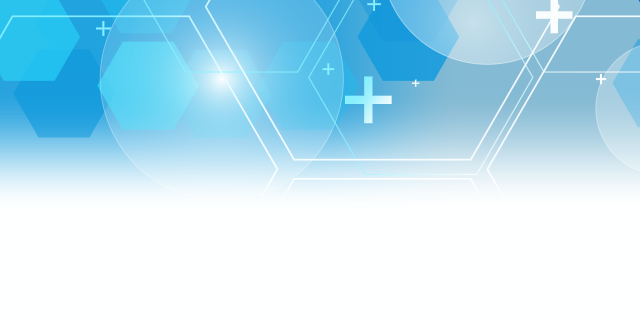
This background is drawn by a Shadertoy shader. Its source:

```glsl
// Blue hexagon banner that fades to white in its lower third.
// Layers: gradient, translucent hexagons, glowing discs, outlined hexagons
// on two lattices, plus signs. Unit: canvas height, origin at lower left.

const vec3 WHITE = vec3(0.995, 1.0, 1.0);
const vec3 BLUE  = vec3(0.16, 0.64, 0.87);
const vec3 SLATE = vec3(0.52, 0.73, 0.83);
const vec3 DEEP  = vec3(0.05, 0.55, 0.84);
const vec3 CYAN  = vec3(0.16, 0.83, 0.97);
const vec3 AQUA  = vec3(0.55, 0.95, 1.0);

const float TILE_RADIUS = 0.159;
const float WIDE_RADIUS = 0.552;
const vec2  WIDE_CENTER = vec2(1.195, 0.979);
const vec2  WIDE_STEP   = vec2(0.880, -0.508);
const float WIDE_LINE   = 0.0027;
const float SLIM_RADIUS = 0.350;
const vec2  SLIM_CENTER = vec2(1.315, 0.758);
const vec2  SLIM_STEP   = vec2(0.560, 0.320);
const float SLIM_LINE   = 0.0019;
const float GLOW_SIZE   = 0.13;

// Filled hexagons: center, shade (0 deep, 1 cyan), opacity
const int TILES = 11;
const vec4 tiles[TILES] = vec4[](
    vec4(0.270, 0.930, 0.30, 0.45), vec4(0.200, 0.708, 0.20, 0.85),
    vec4(0.091, 0.885, 1.00, 0.65), vec4(0.456, 1.034, 0.75, 0.50),
    vec4(0.463, 0.732, 1.15, 0.60), vec4(0.690, 0.706, 0.90, 0.35),
    vec4(0.964, 0.732, 0.70, 0.45), vec4(1.276, 0.885, 0.20, 0.85),
    vec4(1.276, 1.008, 0.10, 0.45), vec4(2.073, 0.740, 0.20, 0.50),
    vec4(2.120, 1.060, -0.60, 0.90));

// Plus signs: center, arm length, half thickness
const int PLUSES = 7;
const vec4 pluses[PLUSES] = vec4[](
    vec4(1.151, 0.688, 0.073, 0.0130), vec4(1.732, 0.953, 0.057, 0.0117),
    vec4(0.323, 0.911, 0.023, 0.0033), vec4(1.026, 0.784, 0.018, 0.0030),
    vec4(1.169, 0.987, 0.021, 0.0030), vec4(1.299, 0.740, 0.011, 0.0022),
    vec4(1.878, 0.753, 0.016, 0.0033));

// Flat-topped hexagon distance
float hexagon(vec2 p, float radius) {
    p = abs(p);
    return max(p.y, dot(p, vec2(0.866, 0.5))) - 0.866 * radius;
}

float box(vec2 p, vec2 halfSize) {
    p = abs(p) - halfSize;
    return max(p.x, p.y);
}

// Antialiased coverage of a distance
float fill(float d) {
    return clamp(0.5 - d * iResolution.y, 0.0, 1.0);
}

float stroke(float d, float halfWidth) {
    return fill(abs(d) - halfWidth);
}

// Translucent disc with a pale rim
vec3 disc(vec3 color, float d, float body, float rim) {
    color = mix(color, WHITE, fill(d) * body);
    return mix(color, WHITE, stroke(d, 0.0014) * rim);
}

void mainImage(out vec4 fragColor, in vec2 fragCoord) {
    vec2 p = fragCoord / iResolution.y;

    // Gradient across the top, dissolving into white
    vec3 color = mix(BLUE, SLATE, smoothstep(0.95, 1.45, p.x));
    color = mix(WHITE, color, smoothstep(0.34, 0.72, p.y));

    // Filled hexagons
    float tileFade = smoothstep(0.30, 0.75, p.y);
    for (int i = 0; i < TILES; i++) {
        vec4 tile = tiles[i];
        float cover = fill(hexagon(p - tile.xy, TILE_RADIUS));
        color = mix(color, mix(DEEP, CYAN, tile.z), cover * tile.w * tileFade);
    }

    // Glowing discs
    float r = length(p - vec2(0.693, 0.753));
    color = disc(color, r - 0.380, 0.13 + 0.87 * exp(-r / GLOW_SIZE), 0.35);
    float sheen = exp(-4.0 * length(p - vec2(1.48, 0.93)));
    color = disc(color, length(p - vec2(1.523, 1.130)) - 0.331, 0.15 + 0.4 * sheen, 0.5);
    color = disc(color, length(p - vec2(2.070, 0.661)) - 0.208, 0.28, 0.4);

    // Outlined hexagons: a column above and below, neighbors at each side
    float wide = stroke(hexagon(p - WIDE_CENTER - vec2(0.0, 2.0 * WIDE_STEP.y), WIDE_RADIUS), WIDE_LINE);
    float slim = 0.0;
    for (int i = -1; i <= 1; i++) {
        vec2 cell = vec2(i, abs(i));
        wide = max(wide, stroke(hexagon(p - WIDE_CENTER - cell * WIDE_STEP, WIDE_RADIUS), WIDE_LINE));
        slim = max(slim, stroke(hexagon(p - SLIM_CENTER - cell * SLIM_STEP, SLIM_RADIUS), SLIM_LINE));
    }
    float lineFade = smoothstep(0.34, 0.44, p.y);
    vec3 slimColor = mix(AQUA, WHITE, smoothstep(1.0, 1.6, p.x - p.y + 0.5));
    vec3 wideColor = mix(AQUA, WHITE, smoothstep(0.3, 0.85, p.x));
    color = mix(color, slimColor, slim * 0.75 * lineFade);
    color = mix(color, wideColor, wide * 0.9 * lineFade);

    // Plus signs, aqua at left and white at right
    float plusTint = smoothstep(1.10, 1.25, p.x - 0.6 * (p.y - 0.69));
    for (int i = 0; i < PLUSES; i++) {
        vec2 q = p - pluses[i].xy;
        vec2 arm = pluses[i].zw;
        float d = min(box(q, arm), box(q, arm.yx));
        color = mix(color, mix(AQUA, WHITE, plusTint), fill(d) * 0.95);
    }

    fragColor = vec4(color, 1.0);
}
```
